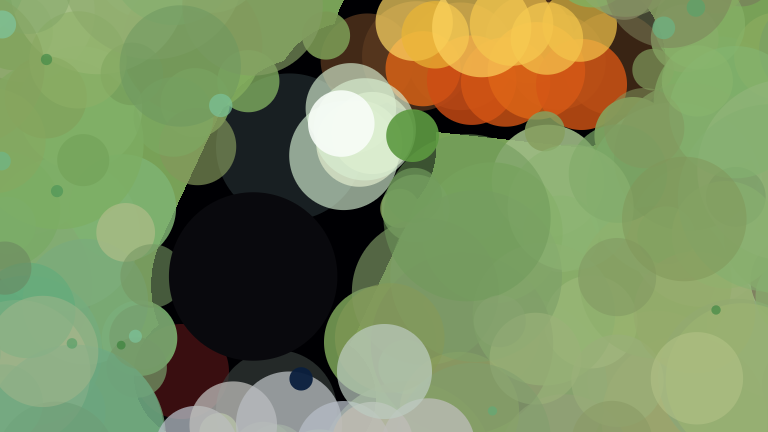
This background is drawn by a Shadertoy shader. Its source:

```glsl
#define DISC_COUNT 170
#define DOT_COUNT 16
#define MIN_RADIUS 0.06
#define MAX_RADIUS 0.22
#define GAP_OVERLAP 0.015
#define TINT_JITTER 0.09
#define LEAF_DARK vec3(0.47, 0.63, 0.34)
#define LEAF_LIGHT vec3(0.54, 0.68, 0.43)
#define TEAL vec3(0.39, 0.65, 0.51)
#define TAN vec3(0.61, 0.65, 0.46)
#define PALE vec3(0.69, 0.76, 0.61)
#define OLIVE vec3(0.43, 0.45, 0.29)

vec3 hash3(float n) {
    vec3 q = fract(vec3(n) * vec3(0.1031, 0.1030, 0.0973));
    q += dot(q, q.yzx + 33.33);
    return fract((q.xxy + q.yzz) * q.zyx);
}

float capsule(vec2 p, vec2 a, vec2 b, float r) {
    vec2 ab = b - a;
    return length(p - a - ab * clamp(dot(p - a, ab) / dot(ab, ab), 0.0, 1.0)) - r;
}

// Distance to the clearing that the foliage leaves open
float clearing(vec2 p) {
    float d = capsule(p, vec2(0.60, 0.34), vec2(0.73, 0.62), 0.19);
    d = min(d, capsule(p, vec2(0.82, 0.66), vec2(0.82, 0.76), 0.13));
    d = min(d, capsule(p, vec2(0.97, 0.90), vec2(1.34, 0.86), 0.14));
    return min(d, capsule(p, vec2(0.46, 0.13), vec2(0.72, 0.08), 0.09));
}

void disc(inout vec3 col, vec2 p, vec2 centre, float r, vec3 tint, float alpha) {
    float cover = clamp(0.5 + (r - distance(p, centre)) * iResolution.y, 0.0, 1.0);
    col = mix(col, tint, cover * alpha);
}

// A row of jittered discs between two tints
void cluster(inout vec3 col, vec2 p, vec2 centre, vec2 spread, float radius,
             vec3 tintA, vec3 tintB, float alpha, int count, float seed) {
    for (int i = 0; i < count; i++) {
        vec3 h = hash3(seed + float(i) * 7.0);
        float along = (float(i) + 0.25 + 0.5 * h.x) / float(count);
        vec2 offset = (vec2(along, h.y) * 2.0 - 1.0) * spread;
        disc(col, p, centre + offset, radius * mix(0.75, 1.15, h.z),
             mix(tintA, tintB, h.x), alpha);
    }
}

// Foliage colour, cooler at lower left and warmer at lower right
vec3 leafTint(vec2 c, vec3 h) {
    vec3 tint = mix(LEAF_DARK, LEAF_LIGHT, h.x);
    float cool = (1.0 - smoothstep(0.1, 0.5, c.x)) * (1.0 - smoothstep(0.2, 0.7, c.y));
    float warm = smoothstep(0.8, 1.3, c.x) * (1.0 - smoothstep(0.1, 0.5, c.y));
    tint = mix(tint, TEAL, 0.85 * cool);
    tint = mix(tint, TAN, 0.65 * warm);
    tint = mix(tint, PALE, 0.8 * step(h.y, 0.08));
    tint = mix(tint, OLIVE, 0.8 * step(0.94, h.y));
    return tint + (h.zxy - 0.5) * TINT_JITTER;
}

void foliage(inout vec3 col, vec2 p, vec2 size) {
    for (int i = 0; i < DISC_COUNT; i++) {
        float n = float(i);
        vec3 h = hash3(n + 11.0);
        // Low-discrepancy centres, reaching past the borders
        vec2 c = fract(n * vec2(0.7549, 0.5698) + 0.1 * h.xy);
        c = c * (size + 0.2) - 0.1;
        float room = clearing(c);
        if (room < 0.03) continue;
        float r = min(mix(MIN_RADIUS, MAX_RADIUS, h.z), room + GAP_OVERLAP);
        float alpha = mix(0.95, 0.5, n / float(DISC_COUNT));
        disc(col, p, c, r, leafTint(c, hash3(n + 301.0)), alpha);
    }
}

void dots(inout vec3 col, vec2 p, vec2 size) {
    for (int i = 0; i < DOT_COUNT; i++) {
        vec3 h = hash3(float(i) + 711.0);
        vec2 c = vec2(h.x * h.x, h.y) * size;
        if (clearing(c) < 0.0) continue;
        vec3 tint = mix(vec3(0.22, 0.50, 0.22), vec3(0.52, 0.80, 0.66), h.z);
        disc(col, p, c, mix(0.01, 0.036, h.y * h.z), tint, 0.7);
    }
}

void mainImage(out vec4 fragColor, in vec2 fragCoord) {
    vec2 p = fragCoord / iResolution.y;
    vec2 size = vec2(iResolution.x / iResolution.y, 1.0);
    vec3 col = mix(vec3(0.0, 0.0, 0.01), LEAF_DARK, step(0.06, clearing(p)));

    // Shadows in the clearing
    disc(col, p, vec2(0.67, 0.66), 0.17, vec3(0.10, 0.13, 0.14), 0.95);
    disc(col, p, vec2(0.42, 0.14), 0.11, vec3(0.25, 0.06, 0.07), 0.9);
    disc(col, p, vec2(0.64, 0.05), 0.14, vec3(0.20, 0.23, 0.22), 0.7);

    // Warm blossom: brown halo, embers, yellow crown
    cluster(col, p, vec2(1.14, 0.88), vec2(0.36, 0.03), 0.13,
            vec3(0.30, 0.19, 0.10), vec3(0.40, 0.25, 0.14), 0.7, 6, 21.0);
    cluster(col, p, vec2(1.17, 0.82), vec2(0.22, 0.03), 0.10,
            vec3(0.88, 0.42, 0.09), vec3(0.78, 0.25, 0.07), 0.8, 5, 57.0);
    cluster(col, p, vec2(1.14, 0.91), vec2(0.24, 0.04), 0.10,
            vec3(0.90, 0.68, 0.16), vec3(1.00, 0.85, 0.40), 0.7, 6, 93.0);

    // White blossom
    cluster(col, p, vec2(0.83, 0.69), vec2(0.04, 0.06), 0.115,
            vec3(0.80, 0.93, 0.82), vec3(0.95, 0.95, 0.82), 0.65, 5, 131.0);
    disc(col, p, vec2(0.79, 0.714), 0.077, vec3(0.97, 0.99, 0.97), 0.9);

    foliage(col, p, size);
    disc(col, p, vec2(0.955, 0.686), 0.061, vec3(0.36, 0.60, 0.25), 0.9);

    // Pale stones and the large dark disc
    cluster(col, p, vec2(0.72, -0.01), vec2(0.34, 0.04), 0.11,
            vec3(0.76, 0.74, 0.70), vec3(0.70, 0.74, 0.79), 0.75, 6, 171.0);
    disc(col, p, vec2(0.89, 0.14), 0.11, vec3(0.74, 0.80, 0.76), 0.7);
    disc(col, p, vec2(0.586, 0.36), 0.195, vec3(0.035, 0.035, 0.05), 1.0);
    disc(col, p, vec2(0.697, 0.123), 0.027, vec3(0.04, 0.12, 0.24), 0.95);

    dots(col, p, size);
    fragColor = vec4(clamp(col, 0.0, 1.0), 1.0);
}
```
